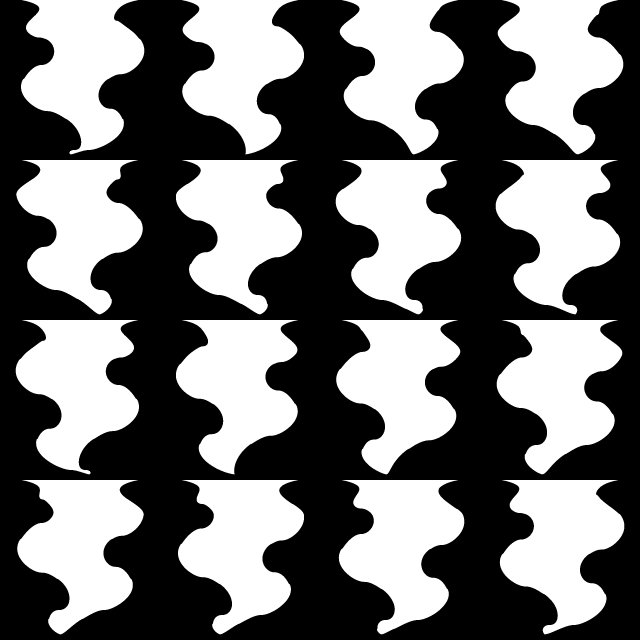
Give the GLSL for this pattern, as a WebGL 1 fragment shader.

```glsl
precision highp float;

// A four by four sheet of white flames, tapering downward on black.
// Each cell is one step of a looping wave that travels down the flame;
// rounded lobes come from a signed square root of layered sines.

uniform vec2 u_resolution;

const float PI = 3.14159265;

// Steep at zero and flat at the peaks, so a sine becomes a row of domes.
float signedRoot(float s) {
    return sign(s) * sqrt(abs(s));
}

// Half width of the undisturbed flame; y runs down from the top of the cell.
float halfWidth(float y) {
    float t = (y - 0.34) / 0.625;
    float body = 0.255 * pow(max(1.0 - t * t, 0.0), 0.7);
    return body + 0.167 * exp(-32.0 * y) * step(y, 0.9);
}

// Sideways shift of one flank (side is -1 or 1), pinned at the top.
float sway(float y, float side, float frame) {
    float phase = 4.0 * PI * (y - 0.1875 - frame / 32.0);
    float outward = 0.8 * side * max(1.0 - y / 0.78, 0.0);
    float lobes = 0.112 * signedRoot(sin(phase) + outward);
    float kinks = 0.013 * signedRoot(sin(phase - 0.7));
    return (lobes + kinks) * smoothstep(0.026, 0.22, y);
}

// Coverage at a point of the sheet, with both axes from 0 to 1.
float flame(vec2 uv) {
    vec2 grid = vec2(uv.x, 1.0 - uv.y) * 4.0;
    vec2 cell = floor(grid);
    vec2 p = fract(grid);
    float frame = cell.x + 4.0 * cell.y;
    float x = p.x - 0.5;
    float side = x < 0.0 ? -1.0 : 1.0;
    return step(abs(x - sway(p.y, side, frame)), halfWidth(p.y) - 0.0005);
}

void main() {
    // Average a 4 by 4 set of samples for smooth edges.
    float coverage = 0.0;
    for (int j = 0; j < 4; j++) {
        for (int i = 0; i < 4; i++) {
            vec2 offset = (vec2(float(i), float(j)) + 0.5) / 4.0 - 0.5;
            coverage += flame((gl_FragCoord.xy + offset) / u_resolution);
        }
    }
    gl_FragColor = vec4(vec3(coverage / 16.0), 1.0);
}
```
